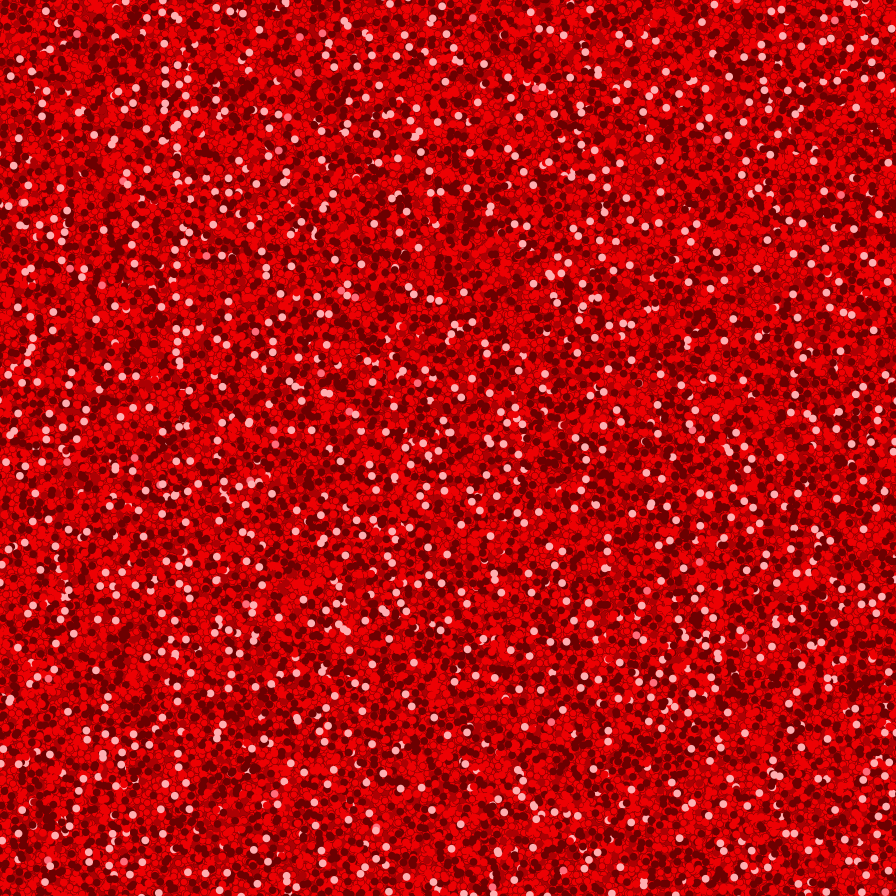
Give the GLSL for this texture, as a Shadertoy shader.

```glsl
const float RADIUS = 0.0043;
const float DENSE_CELL = 0.0095;
const float SPARSE_CELL = 0.02;

const vec3 DARK_RED = vec3(0.43, 0.0, 0.003);
const vec3 RIM_RED = vec3(0.52, 0.0, 0.005);
const vec3 MID_RED = vec3(0.68, 0.005, 0.015);
const vec3 BRIGHT_RED = vec3(0.93, 0.005, 0.015);
const vec3 PALE_PINK = vec3(1.0, 0.68, 0.69);
const vec3 HOT_PINK = vec3(1.0, 0.42, 0.48);

vec3 hash3(vec2 p) {
    vec3 q = fract(p.xyx * vec3(0.1031, 0.1030, 0.0973));
    q += dot(q, q.yxz + 33.33);
    return fract((q.xxy + q.yzz) * q.zyx);
}

// Antialiased coverage of a signed distance
float coverage(float dist, float pixel) {
    return clamp(0.5 - dist / pixel, 0.0, 1.0);
}

// Paints one jittered disc in a share of the grid cells
vec3 paintFlakes(vec3 color, vec2 uv, float pixel, float cell, float seed,
                 float share, vec3 fill, vec3 rim, float rimWidth) {
    vec2 grid = uv / cell + seed * vec2(0.37, 0.61);
    vec2 home = floor(grid);
    for (int y = -1; y <= 1; y++) {
        for (int x = -1; x <= 1; x++) {
            vec2 id = home + vec2(x, y);
            vec3 rnd = hash3(id + seed * vec2(171.0, 313.0));
            if (rnd.z > share) continue;
            float dist = length(grid - id - rnd.xy) * cell - RADIUS;
            vec3 flake = mix(rim, fill, coverage(dist + rimWidth, pixel));
            color = mix(color, flake, coverage(dist, pixel));
        }
    }
    return color;
}

vec3 paintSolid(vec3 color, vec2 uv, float pixel, float cell, float seed,
                float share, vec3 fill) {
    return paintFlakes(color, uv, pixel, cell, seed, share, fill, fill, 0.0);
}

void mainImage(out vec4 fragColor, in vec2 fragCoord) {
    float pixel = 1.0 / iResolution.y;
    vec2 uv = fragCoord * pixel;
    vec3 color = MID_RED;

    // Bed of rimmed flakes whose overlaps leave fine arcs
    for (int i = 1; i <= 3; i++) {
        color = paintFlakes(color, uv, pixel, DENSE_CELL, float(i),
                            0.95, BRIGHT_RED, RIM_RED, 0.0007);
    }

    // Partly buried sparkles
    color = paintSolid(color, uv, pixel, SPARSE_CELL, 4.0, 0.20, PALE_PINK);

    // Loose red flakes
    color = paintSolid(color, uv, pixel, DENSE_CELL, 5.0, 0.18, MID_RED);
    color = paintSolid(color, uv, pixel, DENSE_CELL, 6.0, 0.34, DARK_RED);
    color = paintSolid(color, uv, pixel, DENSE_CELL, 7.0, 0.25, BRIGHT_RED);
    color = paintSolid(color, uv, pixel, DENSE_CELL, 8.0, 0.22, DARK_RED);

    // Sparkles on top
    color = paintSolid(color, uv, pixel, SPARSE_CELL, 9.0, 0.02, HOT_PINK);
    color = paintSolid(color, uv, pixel, SPARSE_CELL, 10.0, 0.34, PALE_PINK);

    fragColor = vec4(color, 1.0);
}
```
